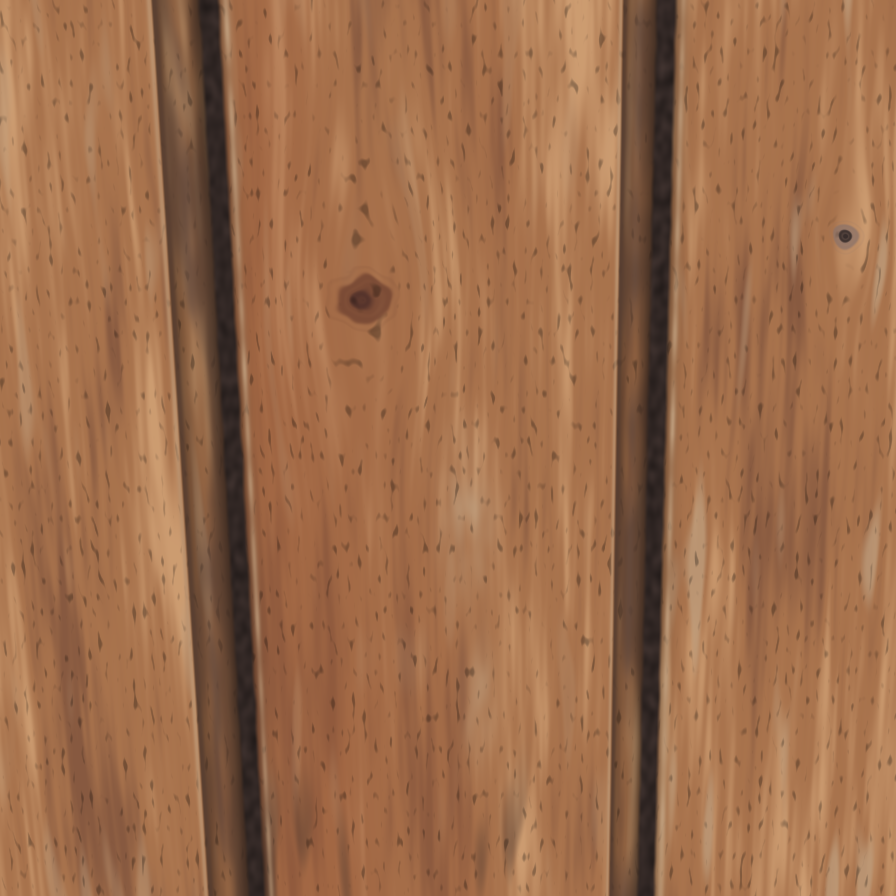
This texture is drawn by a WebGL 1 fragment shader. Its source:

```glsl
precision highp float;
uniform vec2 u_resolution;

// Groove positions as (bottom, top) across the canvas
const vec2 GROOVE_LEFT = vec2(0.287, 0.233);
const vec2 GROOVE_RIGHT = vec2(0.721, 0.744);
const float GROOVE_HALF = 0.021;   // in plank widths
const float EDGE_POS = 0.037;      // worn arris beside the groove
const float BEAD_WIDE = 0.125;
const float BEAD_NARROW = 0.095;
const float GRAIN_SCALE = 0.47;

const vec2 KNOT_POS = vec2(0.406, 0.665);
const float KNOT_RADIUS = 0.034;
const vec2 PIN_KNOT_POS = vec2(0.944, 0.736);
const float PIN_KNOT_RADIUS = 0.017;

const vec3 DARK_WOOD = vec3(0.53, 0.35, 0.25);
const vec3 MID_WOOD = vec3(0.66, 0.45, 0.30);
const vec3 LIGHT_WOOD = vec3(0.80, 0.61, 0.44);
const vec3 RUST = vec3(0.61, 0.36, 0.23);
const vec3 PALE = vec3(0.75, 0.62, 0.49);
const vec3 STAIN = vec3(0.34, 0.24, 0.19);
const vec3 SHEEN = vec3(0.55, 0.45, 0.41);
const vec3 GROOVE = vec3(0.19, 0.15, 0.14);

vec2 gradient(vec2 cell) {
  vec2 h = vec2(dot(cell, vec2(127.1, 311.7)), dot(cell, vec2(269.5, 183.3)));
  return 2.0 * fract(sin(h) * 4375.85) - 1.0;
}

float noise(vec2 p) {
  vec2 i = floor(p), f = p - i;
  vec2 w = f * f * f * (f * (f * 6.0 - 15.0) + 10.0);
  vec2 e = vec2(1.0, 0.0);
  float low = mix(dot(gradient(i), f), dot(gradient(i + e), f - e), w.x);
  float high = mix(dot(gradient(i + e.yx), f - e.yx), dot(gradient(i + 1.0), f - 1.0), w.x);
  return mix(low, high, w.y);
}

float fbm(vec2 p) {
  float sum = 0.0, amp = 0.5;
  for (int i = 0; i < 3; i++) {
    sum += amp * noise(p);
    p = p * 2.03 + 17.3;
    amp *= 0.5;
  }
  return sum;
}

// Sideways shift that parts the grain around a knot
float partGrain(vec2 uv, vec2 center, float radius) {
  vec2 d = (uv - center) * vec2(1.0, 0.5) / radius;
  return -0.7 * radius * d.x * exp(-0.2 * dot(d, d));
}

vec3 addKnot(vec3 col, vec2 uv, vec2 center, float radius, vec3 rim, vec3 core) {
  float r = length((uv - center) * vec2(1.0, 1.1)) / radius + 0.35 * noise(uv * 45.0);
  float rings = 0.12 * sin(r * 15.0);
  col = mix(col, rim, 0.8 * (1.0 - smoothstep(0.55, 1.15, r + rings)));
  return mix(col, core, 0.85 * (1.0 - smoothstep(0.1, 0.55, r + rings)));
}

float wornPatch(vec2 uv, vec2 center, vec2 size) {
  vec2 d = (uv - center) / size;
  float ragged = 0.65 + 0.9 * noise(uv * vec2(70.0, 22.0));
  return clamp(exp(-dot(d, d)) * ragged, 0.0, 1.0);
}

vec3 woodColor(vec2 p) {
  float tone = 0.53 + 1.0 * fbm(p * vec2(7.0, 1.7)) + 0.85 * fbm(p * vec2(36.0, 2.4))
             + 0.22 * noise(p * vec2(125.0, 8.0));
  vec3 col = mix(DARK_WOOD, MID_WOOD, smoothstep(0.15, 0.5, tone));
  return mix(col, LIGHT_WOOD, smoothstep(0.5, 0.88, tone));
}

void main() {
  vec2 uv = gl_FragCoord.xy / u_resolution;

  // Plank coordinates between the converging grooves
  float left = mix(GROOVE_LEFT.x, GROOVE_LEFT.y, uv.y);
  float spacing = mix(GROOVE_RIGHT.x, GROOVE_RIGHT.y, uv.y) - left;
  float u = (uv.x - left) / spacing;
  float id = floor(u), across = fract(u);
  float aa = 1.5 / (u_resolution.x * spacing);
  float middle = 1.0 - min(abs(id), 1.0);

  // Grain, with rust tint and weathering that vary by plank
  vec2 p = vec2(u * GRAIN_SCALE, uv.y) + id * vec2(7.31, 3.17);
  p.x += partGrain(uv, KNOT_POS, KNOT_RADIUS) + partGrain(uv, PIN_KNOT_POS, PIN_KNOT_RADIUS);
  vec3 col = woodColor(p);
  float redness = smoothstep(0.85, 0.1, across + 0.3 * uv.y) + fbm(p * vec2(9.0, 2.0));
  col = mix(col, RUST, middle * clamp(0.55 * redness, 0.0, 0.65));
  float flecks = smoothstep(0.16, 0.42, noise(p * vec2(44.0, 5.5) + 31.0));
  col = mix(col, PALE, flecks * mix(0.6 + 0.15 * id, 0.2, middle));

  // Knots, rubbed patches, low stains and pores
  col = addKnot(col, uv, KNOT_POS, KNOT_RADIUS, vec3(0.44, 0.26, 0.19), vec3(0.30, 0.18, 0.16));
  col = addKnot(col, uv, PIN_KNOT_POS, PIN_KNOT_RADIUS, SHEEN, vec3(0.16, 0.13, 0.13));
  float worn = wornPatch(uv, vec2(0.522, 0.425), vec2(0.028, 0.075))
             + wornPatch(uv, vec2(0.535, 0.22), vec2(0.016, 0.06));
  col = mix(col, PALE, min(0.8 * worn, 0.8));
  float stain = smoothstep(0.12, 0.4, noise(p * vec2(32.0, 5.0) + 9.0)) * (1.0 - smoothstep(0.0, 0.2, uv.y));
  col = mix(col, STAIN, 0.65 * middle * stain);
  float pores = smoothstep(0.18, 0.5, noise(p * vec2(165.0, 58.0)));
  col *= 1.0 - 0.28 * pores;

  // Rounded bead with dark seam, sheen stripe and stains
  float bead = id < 0.0 ? BEAD_WIDE : BEAD_NARROW;
  float t = (across - 1.0 + bead) / bead;
  float blot = fbm(p * vec2(20.0, 4.0) + 53.0);
  vec3 beadCol = col * (0.55 + 0.33 * sin(3.14 * clamp(t * 1.1, 0.0, 1.0)));
  beadCol = mix(beadCol, SHEEN, 0.55 * exp(-pow((t - 0.4) / 0.1, 2.0)) * smoothstep(-0.1, 0.2, blot));
  beadCol = mix(beadCol, STAIN, 0.7 * smoothstep(-0.05, 0.25, blot + 0.25 * t));
  beadCol = mix(beadCol, STAIN, 0.75 * exp(-pow((t - 0.05) / 0.06, 2.0)));
  col = mix(col, PALE, 0.55 * exp(-pow((t + 0.05) / 0.045, 2.0)));
  col = mix(col, beadCol, smoothstep(-aa, aa, across - 1.0 + bead));

  // Groove, its soft shadow and the rubbed edge beside it
  float gap = abs(fract(u + 0.5) - 0.5) + 0.004 * noise(uv * vec2(8.0, 30.0));
  col *= 1.0 - 0.4 * exp(-pow(gap / 0.036, 2.0));
  float edge = exp(-pow((across - EDGE_POS) / 0.007, 2.0));
  col = mix(col, PALE, edge * clamp(0.6 + noise(uv * vec2(4.0, 18.0)), 0.0, 0.9));
  vec3 grooveCol = GROOVE * (1.0 + 0.5 * noise(uv * vec2(90.0, 60.0)));
  float soft = max(aa, 0.006);
  col = mix(grooveCol, col, smoothstep(GROOVE_HALF - soft, GROOVE_HALF + soft, gap));

  gl_FragColor = vec4(col, 1.0);
}
```
